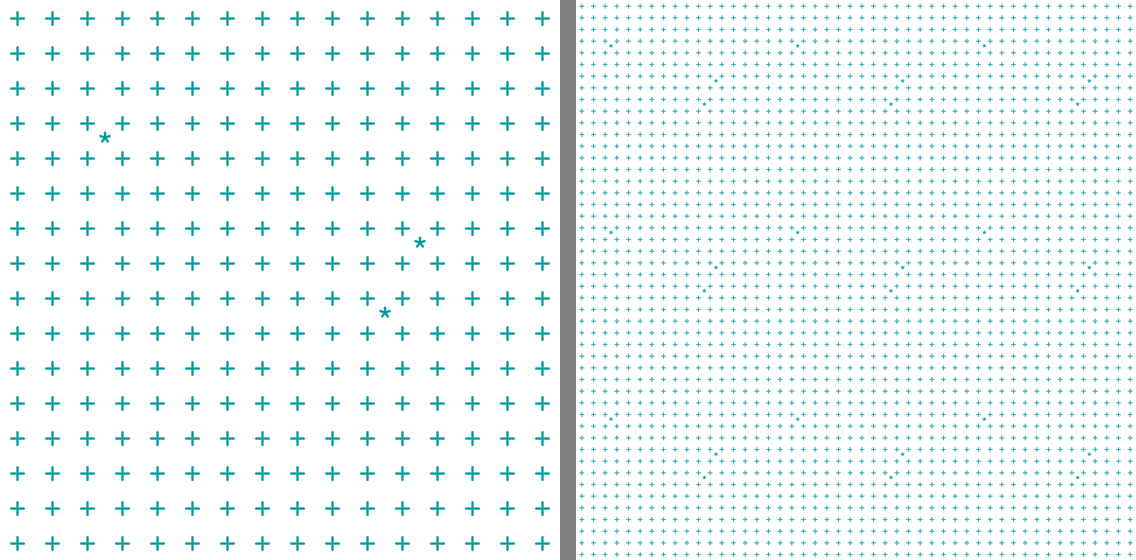
Left, the tile; right, the same tile 3 across and 3 down.
Give the GLSL for this pattern, as a WebGL 1 fragment shader.

```glsl
precision highp float;
// Tiling grid of small teal plus signs on white, with three five-armed asterisks between them.

uniform vec2 u_resolution;

// Lengths are in grid cells.
const float CELLS = 16.0;
const vec2 PLUS_CENTER = vec2(0.5, 0.47);
const float PLUS_REACH = 0.212;
const float PLUS_HALF_WIDTH = 0.034;
const int STAR_COUNT = 3;
const float STAR_ARMS = 5.0;
const float STAR_REACH = 0.17;
const float STAR_HALF_WIDTH = 0.034;
const float STAR_LIFT = 0.07;
const float SOFTNESS = 0.024;
const vec3 PAPER = vec3(1.0);
const vec3 INK = vec3(0.0, 0.6, 0.6);
const float TAU = 6.2832;

// Distance to a rounded stroke that rises from the origin to the given reach.
float strokeDistance(vec2 p, float reach, float halfWidth) {
  p.y -= clamp(p.y, 0.0, reach - halfWidth);
  return length(p) - halfWidth;
}

float plusDistance(vec2 p) {
  p = abs(p);
  vec2 folded = vec2(min(p.x, p.y), max(p.x, p.y));
  return strokeDistance(folded, PLUS_REACH, PLUS_HALF_WIDTH);
}

float starDistance(vec2 p) {
  float sector = TAU / STAR_ARMS;
  float angle = mod(atan(p.x, p.y) + 0.5 * sector, sector) - 0.5 * sector;
  vec2 folded = length(p) * vec2(sin(angle), cos(angle));
  return strokeDistance(folded, STAR_REACH, STAR_HALF_WIDTH);
}

// Grid corner that holds the star of this index.
vec2 starCorner(float index) {
  return vec2(3.0 + mod(9.0 * index, 10.0), 12.0 - floor(2.5 * index + 0.5));
}

void main() {
  vec2 grid = gl_FragCoord.xy / u_resolution * CELLS;
  float pixel = CELLS / min(u_resolution.x, u_resolution.y);
  float edge = max(SOFTNESS, 0.75 * pixel);

  // Regular plus signs
  float dist = plusDistance(fract(grid) - PLUS_CENTER);

  // Scattered asterisks
  for (int i = 0; i < STAR_COUNT; i++) {
    vec2 center = starCorner(float(i)) + vec2(0.0, STAR_LIFT);
    dist = min(dist, starDistance(grid - center));
  }

  float coverage = 1.0 - smoothstep(-edge, edge, dist);
  gl_FragColor = vec4(mix(PAPER, INK, coverage), 1.0);
}
```
